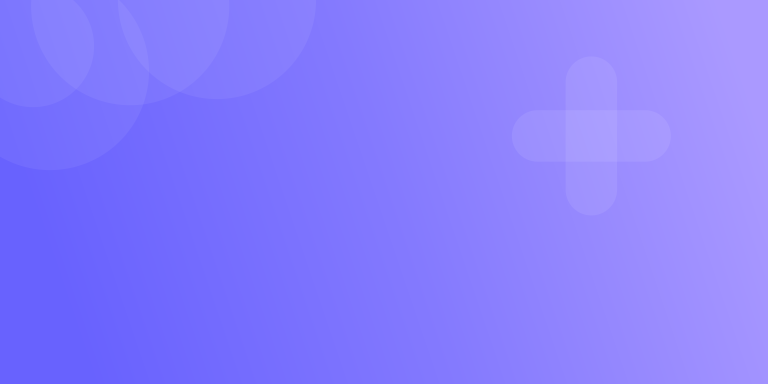
Write a WebGL 1 fragment shader that draws this background.

```glsl
precision highp float;
// A violet gradient slanting from lower left to upper right, with overlapping
// translucent discs in the top left corner and a rounded plus on the right.
// Shapes are distance functions whose white veils add up where they cross.

uniform vec2 u_resolution;

// Lengths are in canvas heights, with the origin at the lower left.
const vec3 DEEP_VIOLET = vec3(0.408, 0.383, 0.995);
const vec3 MID_VIOLET = vec3(0.518, 0.478, 0.995);
const vec3 PALE_VIOLET = vec3(0.665, 0.600, 1.0);
const vec2 GRADIENT_AXIS = vec2(1.0, 0.34);
const vec3 GRADIENT_STOPS = vec3(0.24, 1.20, 2.20);

const vec2 SMALL_DISC = vec2(0.086, 0.880);
const vec2 LOW_DISC = vec2(0.130, 0.815);
const vec2 MIDDLE_DISC = vec2(0.339, 0.984);
const vec2 RIGHT_DISC = vec2(0.565, 1.0);
const float SMALL_RADIUS = 0.159;
const float LARGE_RADIUS = 0.258;
const float DISC_OPACITY = 0.06;

const vec2 PLUS_CENTER = vec2(1.540, 0.646);
const float BAR_REACH = 0.140;
const float BAR_RADIUS = 0.067;
const float BAR_OPACITY = 0.08;

vec3 background(vec2 p) {
  float t = dot(p, GRADIENT_AXIS);
  float lower = clamp((t - GRADIENT_STOPS.x) / (GRADIENT_STOPS.y - GRADIENT_STOPS.x), 0.0, 1.0);
  float upper = clamp((t - GRADIENT_STOPS.y) / (GRADIENT_STOPS.z - GRADIENT_STOPS.y), 0.0, 1.0);
  return mix(mix(DEEP_VIOLET, MID_VIOLET, lower), PALE_VIOLET, upper);
}

float discDistance(vec2 p, vec2 center, float radius) {
  return length(p - center) - radius;
}

// Horizontal capsule centered on the origin
float barDistance(vec2 p) {
  p.x -= clamp(p.x, -BAR_REACH, BAR_REACH);
  return length(p) - BAR_RADIUS;
}

// Lays a white veil over the color inside a shape, with a one-pixel soft edge
vec3 veil(vec3 color, float dist, float opacity) {
  float coverage = clamp(0.5 - dist * u_resolution.y, 0.0, 1.0);
  return mix(color, vec3(1.0), coverage * opacity);
}

void main() {
  vec2 p = gl_FragCoord.xy / u_resolution.y;
  vec3 color = background(p);

  // Corner discs
  color = veil(color, discDistance(p, SMALL_DISC, SMALL_RADIUS), DISC_OPACITY);
  color = veil(color, discDistance(p, LOW_DISC, LARGE_RADIUS), DISC_OPACITY);
  color = veil(color, discDistance(p, MIDDLE_DISC, LARGE_RADIUS), DISC_OPACITY);
  color = veil(color, discDistance(p, RIGHT_DISC, LARGE_RADIUS), DISC_OPACITY);

  // Plus: the same bar laid flat and upright
  vec2 q = p - PLUS_CENTER;
  color = veil(color, barDistance(q), BAR_OPACITY);
  color = veil(color, barDistance(q.yx), BAR_OPACITY);

  gl_FragColor = vec4(color, 1.0);
}
```
